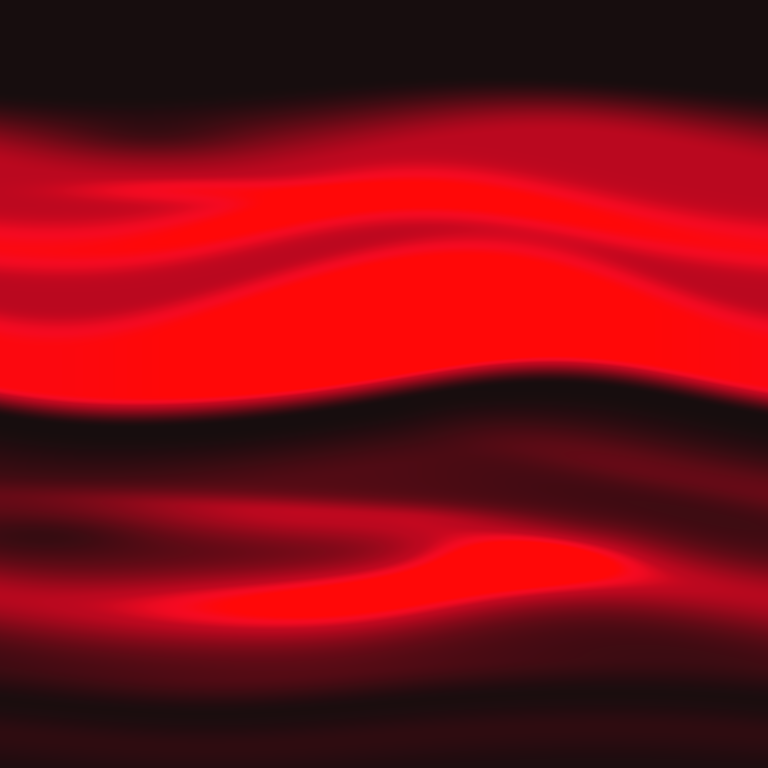
Write a Shadertoy shader that draws this background.

```glsl
// Soft folds of scarlet and crimson silk drifting across a near-black ground.

const float TAU = 6.2831853;

// Height of a gently curving fold line: mean level plus two harmonics.
float fold(float x, float level, float c1, float s1, float c2) {
    float a = TAU * x;
    return level + c1 * cos(a) + s1 * sin(a) + c2 * cos(2.0 * a);
}

// Glow around a line, with separate softness above and below it.
float ridge(float offset, float above, float below) {
    float t = offset / (offset < 0.0 ? above : below);
    return exp(-t * t);
}

// Elliptical soft spot.
float spot(vec2 p, vec2 centre, vec2 size) {
    vec2 q = (p - centre) / size;
    return exp(-dot(q, q));
}

// Upper cloth: crimson with a bright crest and a broad scarlet sheet.
float upperHeat(vec2 p) {
    float top = fold(p.x, 0.158, 0.008, 0.022, 0.0);
    float soft = 0.048 + 0.012 * sin(TAU * p.x);
    float heat = 0.7 * smoothstep(top - soft, top + soft, p.y);

    float crest = fold(p.x, 0.292, 0.033, 0.013, -0.002);
    heat += (0.28 - 0.05 * cos(TAU * p.x)) * ridge(p.y - crest, 0.036, 0.030);
    heat += 0.19 * spot(p, vec2(0.25, 0.248), vec2(0.17, 0.016));
    heat -= 0.15 * spot(p, vec2(0.20, 0.182), vec2(0.12, 0.026));

    float sheet = fold(p.x, 0.3685, 0.043, 0.029, 0.003);
    float glow = 0.29 - 0.05 * cos(TAU * (p.x - 0.03));
    return heat + glow * smoothstep(sheet - 0.028, sheet + 0.032, p.y);
}

// Lower cloth: dim maroon crossed by thin streaks and one glowing band.
float lowerHeat(vec2 p, float edge) {
    float maroon = 0.20 - 0.05 * cos(TAU * (p.x + 0.1));
    float heat = maroon * smoothstep(edge + 0.025, edge + 0.105, p.y);

    // Thin streaks, the right one wrapping round into the left one.
    float streak = 0.648 + 0.052 * p.x;
    float strength = mix(0.18, 0.48, smoothstep(0.0, 0.4, p.x));
    strength *= 1.0 - smoothstep(0.52, 0.78, p.x);
    heat += strength * ridge(p.y - streak, 0.020, 0.038);
    float tail = 0.585 + 0.19 * (p.x - 0.7);
    heat += 0.18 * smoothstep(0.5, 0.85, p.x) * ridge(p.y - tail, 0.035, 0.025);

    // Glowing band, thickest right of centre.
    float band = fold(p.x, 0.771, 0.002, 0.023, 0.004);
    float glow = 0.70 - 0.18 * cos(TAU * (p.x - 0.02));
    heat += glow * ridge(p.y - band, 0.043, 0.047);
    heat += 0.42 * spot(p, vec2(0.69, 0.722), vec2(0.13, 0.036));
    heat -= 0.10 * spot(p, vec2(0.08, 0.694), vec2(0.11, 0.024));

    // Dark hem along the bottom with a faint last fold.
    float hem = fold(p.x, 0.897, -0.002, 0.013, -0.001);
    heat = mix(heat, 0.01, smoothstep(hem - 0.030, hem + 0.020, p.y));
    return heat + 0.09 * ridge(p.y - hem - 0.062, 0.025, 0.035);
}

// Colour ramp from soot through crimson and rose to scarlet.
vec3 silk(float heat) {
    vec3 soot = vec3(0.09, 0.05, 0.055);
    vec3 crimson = vec3(0.73, 0.03, 0.12);
    vec3 rose = vec3(0.96, 0.04, 0.13);
    vec3 scarlet = vec3(1.0, 0.03, 0.03);
    vec3 colour = mix(soot, crimson, clamp(heat / 0.7, 0.0, 1.0));
    colour = mix(colour, rose, smoothstep(0.7, 0.89, heat));
    return mix(colour, scarlet, smoothstep(0.87, 0.98, heat));
}

void mainImage(out vec4 fragColor, in vec2 fragCoord) {
    vec2 p = fragCoord / iResolution.xy;
    p.y = 1.0 - p.y; // measure depth downward from the top

    // The crisp fold that separates the two cloths.
    float edge = fold(p.x, 0.513, 0.009, 0.027, 0.003);
    float below = smoothstep(edge - 0.024, edge + 0.018, p.y);
    float heat = mix(upperHeat(p), lowerHeat(p, edge), below);

    fragColor = vec4(silk(clamp(heat, 0.0, 1.0)), 1.0);
}
```
